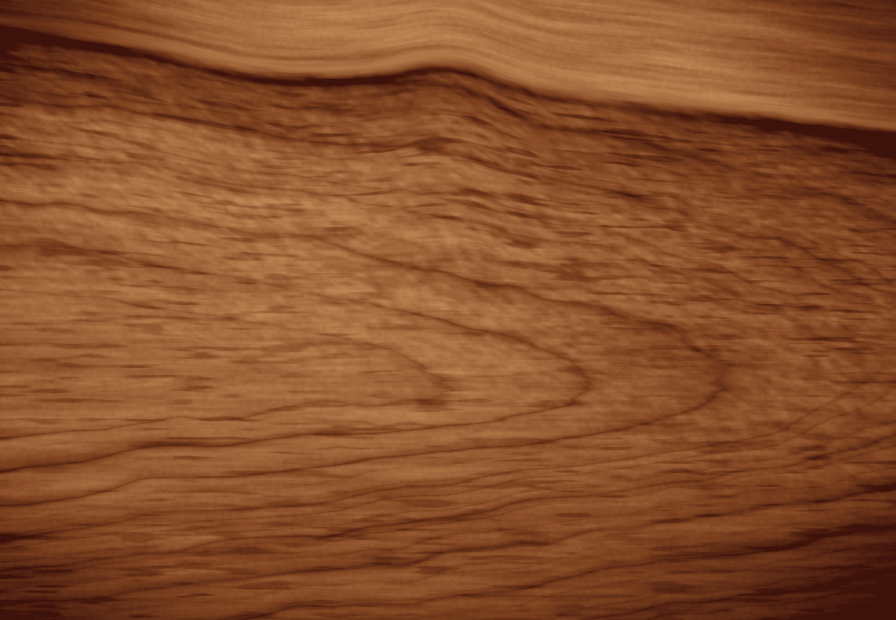
Write a WebGL 1 fragment shader that draws this texture.

```glsl
precision highp float;
uniform vec2 u_resolution;

const vec3 DARK = vec3(0.24, 0.07, 0.04);
const vec3 MIDDLE = vec3(0.495, 0.26, 0.122);
const vec3 LIGHT = vec3(0.74, 0.52, 0.325);
const float HEART_AXIS = 0.385;

float hash(vec2 p) {
  vec3 q = fract(p.xyx * vec3(0.1031, 0.1030, 0.0973));
  q += dot(q, q.yzx + 33.33);
  return fract((q.x + q.y) * q.z);
}

float noise(vec2 p) {
  vec2 cell = floor(p);
  vec2 f = fract(p);
  f = f * f * (3.0 - 2.0 * f);
  float low = mix(hash(cell), hash(cell + vec2(1.0, 0.0)), f.x);
  float high = mix(hash(cell + vec2(0.0, 1.0)), hash(cell + 1.0), f.x);
  return mix(low, high, f.y);
}

// Noise centred on zero, summed over three octaves
float fbm(vec2 p) {
  float sum = 0.0;
  float weight = 0.5;
  for (int i = 0; i < 3; i++) {
    sum += weight * (noise(p) - 0.5);
    p = p * 2.03 + vec2(17.3, 9.1);
    weight *= 0.55;
  }
  return sum;
}

float bell(float x, float center, float width) {
  float d = (x - center) / width;
  return exp(-d * d);
}

// Height of the pale seam across the top
float seamHeight(float x) {
  return 0.965 - 0.117 * x + 0.028 * bell(x, 0.73, 0.1)
       - 0.024 * bell(x, 0.42, 0.17);
}

// Tip position t of the nested arch through p, from t*t*(t - x) = q
float archField(vec2 p) {
  float d = p.y - HEART_AXIS;
  float spread = mix(0.15, 0.235, smoothstep(-0.04, 0.04, d));
  float q = d * d / (spread * spread) + 0.0001;
  float x = max(p.x, 0.0);
  float t = x + pow(q, 1.0 / 3.0);
  for (int i = 0; i < 6; i++) {
    t -= (t * t * (t - x) - q) / (t * (3.0 * t - 2.0 * x));
  }
  return t;
}

// Slow darkening up to each ring line, quick recovery after it
float ringShade(float u, float along) {
  float f = fract(u);
  float id = floor(u + 0.5);
  float strength = 0.55 + 0.45 * hash(vec2(id + 40.0, 3.0));
  float line = 0.55 * exp(-(1.0 - f) * 5.5) + 0.45 * exp(-(1.0 - f) * 24.0);
  line = max(line, exp(-f * 16.0));
  return line * strength * (0.45 + 0.9 * along) * smoothstep(-0.6, -0.1, u);
}

// Short dark pores drawn out along the grain
float pores(vec2 p, vec2 scale) {
  float n = noise(p * scale) * 0.65 + noise(p * scale * vec2(2.1, 1.7) + 31.0) * 0.35;
  return smoothstep(0.56, 0.82, n);
}

// Brown ramp from dark to light
vec3 woodColor(float v) {
  v = clamp(v, 0.0, 1.0);
  vec3 lower = mix(DARK, MIDDLE, v * 2.0);
  return mix(lower, mix(MIDDLE, LIGHT, v * 2.0 - 1.0), step(0.5, v));
}

void main() {
  vec2 p = gl_FragCoord.xy / u_resolution.y;
  float seam = seamHeight(p.x) + 0.006 * fbm(vec2(p.x * 9.0, 2.0));
  float depth = seam - p.y;
  float above = smoothstep(0.004, -0.004, depth);

  // Grain coordinates bend with the seam near the top
  vec2 grain = vec2(p.x, p.y - (seam - 0.9) * smoothstep(0.35, 0.9, p.y));
  float streak = fbm(grain * vec2(3.5, 75.0));
  float hair = fbm(grain * vec2(12.0, 150.0) + 50.0);

  // Arched growth rings with feathered, wavy edges
  vec2 warp = vec2(fbm(p * vec2(2.5, 7.0) + 5.0), fbm(p * vec2(4.0, 5.0) + 23.0));
  vec2 q = p + vec2(0.12, 0.055) * warp + vec2(0.045 * streak, 0.0);
  q.y -= 0.03 * bell(p.x, 0.73, 0.13) * smoothstep(0.45, 0.9, p.y);
  float t = archField(q);
  float u = (t - 0.71) / 0.22;
  float along = noise(p * vec2(4.0, 7.0) + 11.0);
  float ring = ringShade(u, along) + 0.4 * ringShade(u * 2.3 + 0.4, along) * smoothstep(1.5, 3.5, u);

  // Broad light and shade
  float body = 0.73 + 0.13 * bell(length(p - vec2(0.5, 0.66)), 0.0, 0.45);
  body -= 0.2 * smoothstep(0.75, 1.5, p.x) + 0.17 * smoothstep(0.35, 0.0, p.y);
  body -= 0.25 * smoothstep(0.2, 0.0, depth) * (0.7 + 0.6 * along);
  body += 0.3 * fbm(vec2(t * 9.0, p.x * 1.5)) - 0.42 * ring;
  float sapwood = 0.87 - 0.2 * smoothstep(1.1, 1.4, p.x) - 0.25 * smoothstep(0.35, 0.0, p.x);
  float v = mix(body, sapwood + 0.2 * streak, above);

  // Fine fibres, pores and cross ripple
  float poreZone = mix(0.2 + 0.5 * noise(p * vec2(3.0, 9.0) + 70.0), 0.15, above);
  float rippleZone = (1.0 - above) * smoothstep(0.35, 0.75, p.y + 0.25 * p.x);
  vec2 slant = vec2(p.x + 0.5 * p.y, grain.y + 0.15 * p.x);
  v += 0.2 * streak + 0.22 * hair;
  v -= 0.4 * poreZone * pores(grain, vec2(13.0, 130.0));
  v += 0.2 * rippleZone * (noise(slant * vec2(65.0, 130.0)) - 0.5);
  v += 0.06 * (noise(p * 170.0) - 0.5);

  // Pale seam with thin dark borders
  v = mix(v, 0.86 - 0.16 * smoothstep(0.4, 0.0, p.x) + 0.2 * hair, 0.85 * bell(depth, 0.0, 0.011));
  v -= 0.3 * bell(depth, 0.021, 0.007) * (0.5 + along);
  v -= 0.2 * bell(depth, -0.018, 0.005) * smoothstep(1.0, 0.5, p.x);

  // Darkened corners
  vec2 edge = p / vec2(u_resolution.x / u_resolution.y, 1.0) - 0.5;
  v -= 0.5 * smoothstep(0.2, 0.55, dot(edge, edge));
  gl_FragColor = vec4(woodColor(v), 1.0);
}
```
